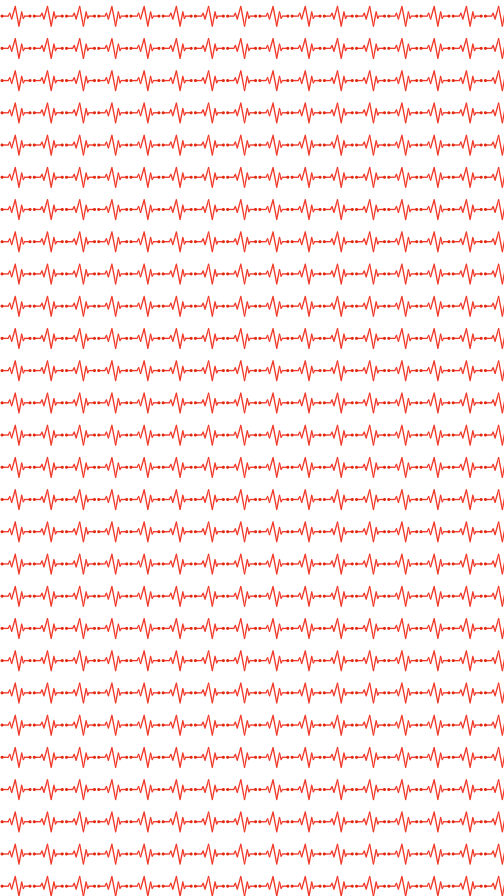
Reproduce this pattern procedurally as a WebGL 1 fragment shader.

```glsl
precision highp float;

uniform vec2 u_resolution;

const float REPEATS_ACROSS = 15.64;
const float LINE_HALF_WIDTH = 0.021;
const float DOT_RADIUS = 0.046;
const vec3 PAPER = vec3(1.0);
const vec3 LINE_RED = vec3(0.94, 0.22, 0.16);
const vec3 DOT_RED = vec3(0.88, 0.16, 0.06);

float segmentDistance(vec2 p, vec2 a, vec2 b) {
  vec2 ab = b - a;
  float t = clamp(dot(p - a, ab) / dot(ab, ab), 0.0, 1.0);
  return length(p - a - ab * t);
}

// Share of a pixel-wide window below the edge
float edgeCoverage(float signedDistance, float pixel) {
  return clamp(0.5 - signedDistance / pixel, 0.0, 1.0);
}

// Box-filtered stroke, faithful even when thinner than a pixel
float strokeCoverage(float d, float halfWidth, float pixel) {
  return edgeCoverage(d - halfWidth, pixel) - edgeCoverage(d + halfWidth, pixel);
}

// Heartbeat trace, with its left end at the origin
float pulseDistance(vec2 p, vec2 leftEnd, vec2 rightEnd) {
  vec2 rise = vec2(0.19, 0.0);
  vec2 bump = vec2(0.24, 0.09);
  vec2 dip = vec2(0.30, -0.09);
  vec2 peak = vec2(0.41, 0.30);
  vec2 trough = vec2(0.525, -0.31);
  vec2 rebound = vec2(0.61, 0.13);
  vec2 settle = vec2(0.66, -0.07);
  vec2 rest = vec2(0.70, 0.0);

  float d = segmentDistance(p, leftEnd, rise);
  d = min(d, segmentDistance(p, rise, bump));
  d = min(d, segmentDistance(p, bump, dip));
  d = min(d, segmentDistance(p, dip, peak));
  d = min(d, segmentDistance(p, peak, trough));
  d = min(d, segmentDistance(p, trough, rebound));
  d = min(d, segmentDistance(p, rebound, settle));
  d = min(d, segmentDistance(p, settle, rest));
  return min(d, segmentDistance(p, rest, rightEnd));
}

void main() {
  // Square cells, counted from the top left corner
  float pixel = REPEATS_ACROSS / u_resolution.x;
  vec2 fromTopLeft = gl_FragCoord.xy - vec2(0.0, u_resolution.y);
  vec2 p = fract(fromTopLeft * pixel) - vec2(0.063, 0.5);

  vec2 leftEnd = vec2(0.0);
  vec2 rightEnd = vec2(0.87, 0.0);
  float pulse = pulseDistance(p, leftEnd, rightEnd);
  float dots = min(distance(p, leftEnd), distance(p, rightEnd));

  // Trace, then its end dots
  vec3 color = mix(PAPER, LINE_RED, strokeCoverage(pulse, LINE_HALF_WIDTH, pixel));
  color = mix(color, DOT_RED, edgeCoverage(dots - DOT_RADIUS, pixel));
  gl_FragColor = vec4(color, 1.0);
}
```
